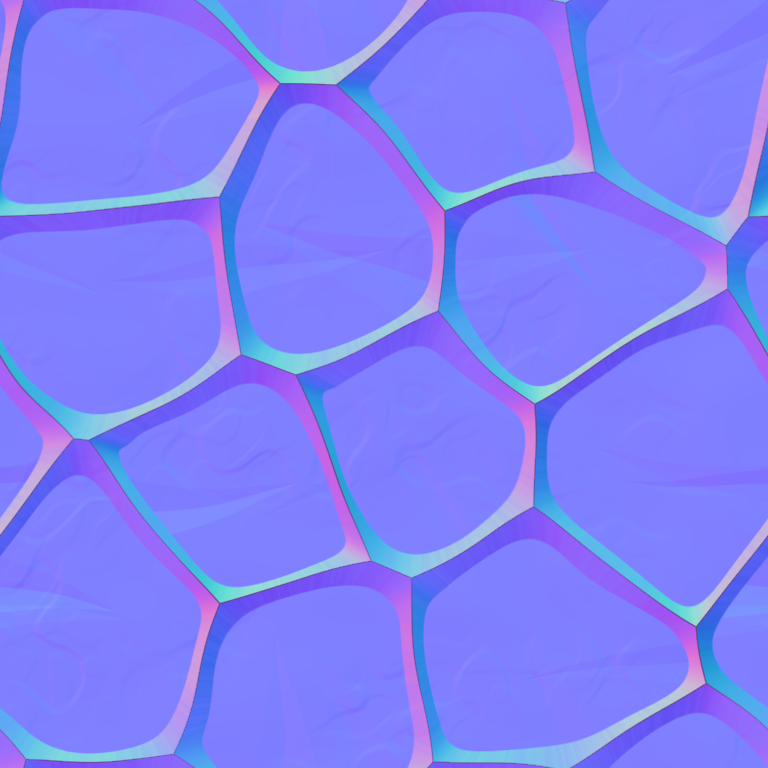
Give the GLSL for this texture map, as a three.js fragment shader.

```glsl
varying vec2 vUv;

#define GRID vec2(3.0, 4.0)
#define JITTER 0.62
#define WARP 0.022
#define ROUNDING 0.017
#define BEVEL_WIDTH 0.014
#define STEEP_SLOPE 0.92
#define GENTLE_SLOPE 0.40
#define FACET_TILT 0.11
#define CREASE_HEIGHT 0.0005
#define SWELL_HEIGHT 0.0018
#define CRACK_COLOR vec3(0.40, 0.27, 0.52)
#define SOFT 0.0014

vec2 hash2(vec2 p) {
  vec3 q = fract(vec3(p.xyx) * vec3(0.1031, 0.1030, 0.0973));
  q += dot(q, q.yzx + 33.33);
  return fract((q.xx + q.yz) * q.zy);
}

float cornerSlope(vec2 id, vec2 f, vec2 corner, float period) {
  float a = 6.2832 * hash2(mod(id + corner, period) + period * 3.7).x;
  return dot(vec2(cos(a), sin(a)), f - corner);
}

// Gradient noise that repeats across the canvas
float noise(vec2 uv, float period) {
  vec2 p = uv * period;
  vec2 id = floor(p), f = p - id;
  vec2 u = f * f * f * (f * (f * 6.0 - 15.0) + 10.0);
  float low = mix(cornerSlope(id, f, vec2(0.0), period),
                  cornerSlope(id, f, vec2(1.0, 0.0), period), u.x);
  float high = mix(cornerSlope(id, f, vec2(0.0, 1.0), period),
                   cornerSlope(id, f, vec2(1.0), period), u.x);
  return mix(low, high, u.y);
}

// Staggered, jittered centre of a slab
vec2 slabCentre(vec2 id) {
  vec2 shift = vec2(0.25 + 0.5 * mod(id.y, 2.0), 0.5);
  return (id + shift + JITTER * (hash2(mod(id, GRID) + 17.0) - 0.5)) / GRID;
}

// Fine surface height: broad swells and short, crisp creases
float relief(vec2 p) {
  vec2 bent = p + 0.02 * vec2(noise(p, 9.0), noise(p + 0.37, 9.0));
  float crease = smoothstep(-0.07, 0.07, noise(bent, 13.0));
  float finer = smoothstep(-0.1, 0.1, noise(bent + 0.61, 23.0));
  float patches = smoothstep(-0.15, 0.3, noise(p, 6.0));
  return CREASE_HEIGHT * patches * (crease + 0.4 * finer)
       + SWELL_HEIGHT * noise(p, 7.0);
}

// Long two-sided sliver opening out from a point inside the slab
vec2 facetTilt(vec2 rel, vec2 id, float seed) {
  vec2 r = hash2(mod(id, GRID) + seed), s = hash2(mod(id, GRID) + seed + 9.0);
  float angle = (r.x - 0.5) * 0.9 + 3.1416 * step(0.5, s.x);
  angle -= 1.3 * step(0.75, s.y);
  vec2 along = vec2(cos(angle), sin(angle)), across = vec2(-along.y, along.x);
  vec2 q = rel - (r - 0.5) * vec2(0.14, 0.07) + 0.04 * along;
  float a = dot(q, along), b = dot(q, across);
  float spread = mix(0.10, 0.28, r.y);
  float inside = smoothstep(-SOFT, SOFT, a * spread - abs(b));
  float side = mix(-0.45, 1.0, smoothstep(-SOFT, SOFT, b));
  return across * inside * side * FACET_TILT * mix(0.4, 1.0, s.x);
}

void main() {
  vec2 p = vUv + WARP * vec2(noise(vUv, 5.0), noise(vUv + 0.43, 5.0));
  vec2 base = floor(p * GRID);

  // Nearest slab
  vec2 slab = base, centre = vec2(0.0);
  float nearest = 9.0;
  for (int j = -2; j <= 2; j++)
    for (int i = -2; i <= 2; i++) {
      vec2 id = base + vec2(float(i), float(j));
      vec2 c = slabCentre(id);
      float d = distance(p, c);
      if (d < nearest) { nearest = d; slab = id; centre = c; }
    }

  // Sharp and rounded distance to the rim, with its outward direction
  float edge = 9.0, total = 0.0;
  vec2 outward = vec2(0.0);
  for (int j = -2; j <= 2; j++)
    for (int i = -2; i <= 2; i++) {
      vec2 c = slabCentre(slab + vec2(float(i), float(j)));
      vec2 gap = c - centre;
      if (dot(gap, gap) < 0.00001) continue;
      vec2 dir = normalize(gap);
      float d = dot(0.5 * (c + centre) - p, dir);
      float w = exp(-d / ROUNDING);
      edge = min(edge, d);
      outward += w * dir;
      total += w;
    }
  float rim = -ROUNDING * log(total);
  outward /= max(length(outward), 0.00001);

  // Bevel: broad and gentle at the top, narrow and steep elsewhere
  vec2 rel = p - centre;
  float vary = clamp(0.5 + 1.1 * noise(vUv + 0.19, 6.0), 0.0, 1.0);
  float upper = smoothstep(-0.1, 0.75, outward.y);
  float width = BEVEL_WIDTH * mix(1.5, 0.65, vary) * mix(0.9, 1.45, upper);
  float slope = mix(STEEP_SLOPE, GENTLE_SLOPE, upper) * mix(0.5, 1.25, vary);
  float ribs = noise(vec2(atan(rel.y, rel.x) / 6.2832, 0.013), 190.0);
  float bevel = 1.0 - smoothstep(width - SOFT, width + SOFT, rim);
  slope *= 1.0 + 0.22 * ribs;

  // Flat top: facets and fine relief
  float h = relief(vUv), e = 0.001;
  vec2 fine = vec2(h - relief(vUv + vec2(e, 0.0)),
                   h - relief(vUv + vec2(0.0, e))) / e;
  vec2 facets = facetTilt(rel, slab, 31.0) + 0.5 * facetTilt(rel, slab, 53.0);
  vec2 tilt = mix(facets + fine, outward * slope + 0.6 * fine, bevel);

  // Encode the normal with green pointing down
  vec3 normal = normalize(vec3(tilt.x, -tilt.y, 1.0));
  vec3 color = 0.5 + 0.5 * normal;
  float crack = 1.0 - smoothstep(0.0, 0.0018, edge);
  color = mix(color, CRACK_COLOR, crack * mix(0.35, 0.85, vary));
  gl_FragColor = vec4(color, 1.0);
}
```
